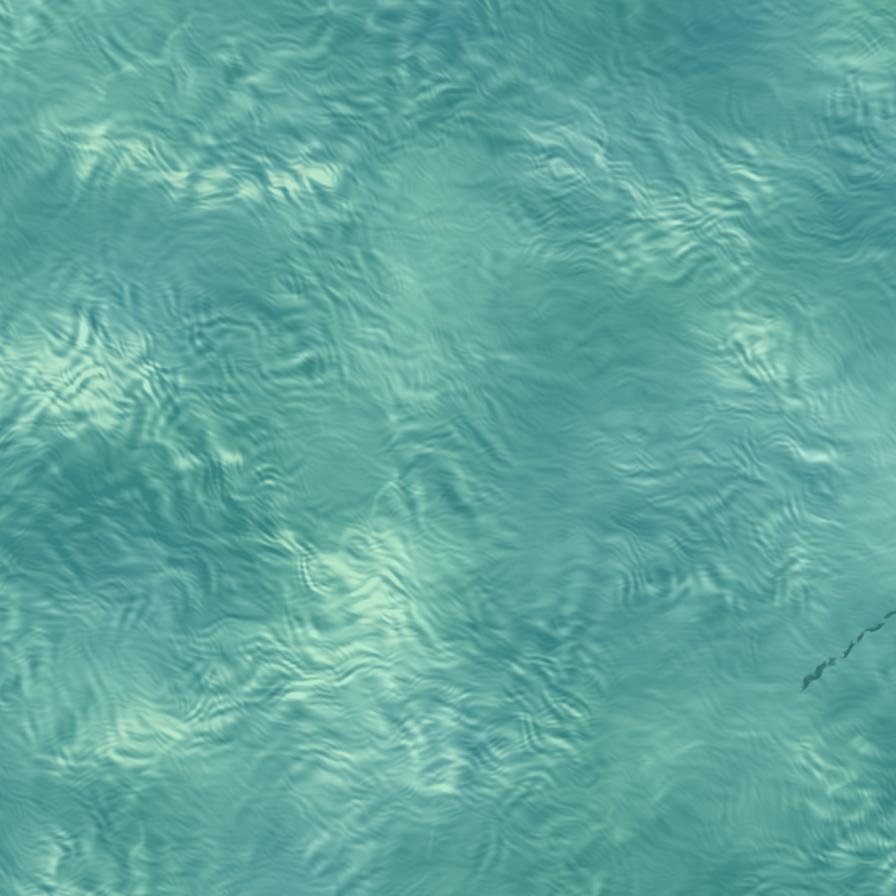
A Shadertoy shader for this texture:

```glsl
// Clear turquoise pool water: a broad mottled tone, crossed by short flakes of curved
// ripples scattered in jittered cells, with pale caustic bands and broken filaments.
// The ripples follow a turning flow direction.

float hash(vec2 p) {
    vec3 q = fract(p.xyx * 0.1031);
    q += dot(q, q.yzx + 33.33);
    return fract((q.x + q.y) * q.z);
}

float noise(vec2 p) {
    vec2 i = floor(p), f = fract(p);
    f = f * f * (3.0 - 2.0 * f);
    return mix(mix(hash(i), hash(i + vec2(1, 0)), f.x),
               mix(hash(i + vec2(0, 1)), hash(i + vec2(1, 1)), f.x), f.y);
}

float layeredNoise(vec2 p) {
    float sum = 0.0, weight = 0.5;
    for (int i = 0; i < 6; i++) {
        sum += weight * noise(p);
        p = mat2(1.6, 1.2, -1.2, 1.6) * p + 7.3;
        weight *= 0.55;
    }
    return sum;
}

// Direction of the ripple crests, in radians
float crestAngle(vec2 p) {
    float left = 1.0 - smoothstep(0.4, 0.65, p.x);
    float low = 1.0 - smoothstep(0.3, 0.6, p.y);
    float angle = mix(1.05 * low - 0.35, -0.15 - 1.0 * sin(7.0 * p.y - 1.9), left);
    return angle + 1.5 * (noise(p * 8.0) - 0.5);
}

// Cellular noise whose every cell holds one short flake of curved waves
float ripples(vec2 p, float cells) {
    vec2 q = p * cells, home = floor(q);
    float sum = 0.0;
    for (int y = -1; y <= 1; y++)
    for (int x = -1; x <= 1; x++) {
        vec2 cell = home + vec2(x, y);
        vec2 center = cell + vec2(hash(cell + 3.7), hash(cell + 51.3));
        vec2 d = q - center;
        float angle = crestAngle(center / cells) + 1.1 * (hash(cell + 17.1) - 0.5);
        vec2 along = vec2(cos(angle), sin(angle));
        float u = dot(d, along);
        float v = dot(d, vec2(-along.y, along.x));
        float window = max(0.0, 1.0 - u * u - 1.8 * v * v);
        v += (hash(cell + 29.9) - 0.5) * 0.9 * u * u;
        float frequency = mix(7.0, 19.0, hash(cell + 83.2));
        sum += window * window * cos(frequency * v + 6.283 * hash(cell + 71.5));
    }
    return sum;
}

float band(float offset, float width) {
    return exp(-offset * offset / (width * width));
}

// Bright caustic bands on the left, plus scattered weaker patches
float caustics(vec2 p) {
    float upper = band(p.y - 0.815 - 0.022 * cos(17.0 * (p.x - 0.09)), 0.028)
                * (1.0 - smoothstep(0.34, 0.42, p.x));
    float arc = band(p.y - 0.58 + 1.6 * p.x * p.x, 0.06)
              * (1.0 - smoothstep(0.4, 0.5, p.x));
    float lower = band(p.y - 0.12 - 0.4 * p.x, 0.045)
                * (1.0 - smoothstep(0.4, 0.5, p.x));
    float patches = 0.5 * smoothstep(0.6, 0.85, noise(p * 9.0 + 4.6));
    float broken = smoothstep(0.25, 0.65, layeredNoise(p * 16.0 + 9.1));
    return max(max(upper, 0.85 * arc), max(0.65 * lower, patches)) * (0.15 + 0.85 * broken);
}

void mainImage(out vec4 fragColor, in vec2 fragCoord) {
    vec2 p = fragCoord / iResolution.y;

    // Wobble the plane so crests and bands stay irregular
    vec2 wobble = vec2(noise(p * 14.0), noise(p * 14.0 + 40.0)) - 0.5;
    wobble += 0.5 * (vec2(noise(p * 40.0 + 11.0), noise(p * 40.0 + 75.0)) - 0.5);
    vec2 w = p + 0.022 * wobble;

    float glow = caustics(w);
    float wave = 0.4 * ripples(w, 10.0) + 0.55 * ripples(w + 0.31, 20.0)
               + 0.5 * ripples(w + 0.77, 34.0) + 0.28 * ripples(p + 0.53, 56.0);
    float roughness = mix(0.13, 0.34, smoothstep(0.3, 0.7, noise(p * 8.0 + 20.0)));

    // Broad tone, ripples and caustics
    float tone = 1.0 * (layeredNoise(w * 6.0 + 2.4) - 0.54);
    tone += 0.25 * (noise(w * 4.0 + 57.0) - 0.5);
    tone += wave * (roughness + 0.35 * glow) + 0.45 * glow - 0.07;

    // Thin pale filaments along broken contours
    float contour = abs(noise(w * 4.0 + 13.7) + 0.08 * noise(p * 45.0) - 0.54);
    float filament = (1.0 - smoothstep(0.003, 0.025, contour))
                   * smoothstep(0.5, 0.75, noise(p * 6.0 + 31.0))
                   * smoothstep(0.3, 0.6, noise(p * 30.0 + 3.0));
    tone += 0.22 * filament;
    tone = clamp(0.23 + tone + 0.3 * tone * tone, -0.2, 1.15);

    vec3 color = vec3(0.29, 0.58, 0.565) + tone * vec3(0.35, 0.29, 0.22);
    color += vec3(0.0, -0.008, 0.014) * (2.0 * noise(p * 6.0 + 60.0) - 1.0);
    vec3 cream = vec3(0.74, 0.87, 0.72);
    color = mix(color, cream, 0.4 * glow * smoothstep(0.35, 0.95, tone));

    // Dark frayed cord at the right edge
    vec2 cord = p - vec2(0.89, 0.23);
    float across = abs(cord.y - 0.8 * cord.x + 0.012 * (noise(p * 90.0) - 0.5));
    float frayed = smoothstep(0.2, 0.5, noise(p * 130.0 + 5.0));
    float cordMask = (1.0 - smoothstep(0.001, 0.006, across)) * frayed
                   * smoothstep(0.0, 0.01, cord.x);
    color = mix(color, vec3(0.16, 0.38, 0.36), 0.75 * cordMask);

    fragColor = vec4(color, 1.0);
}
```
